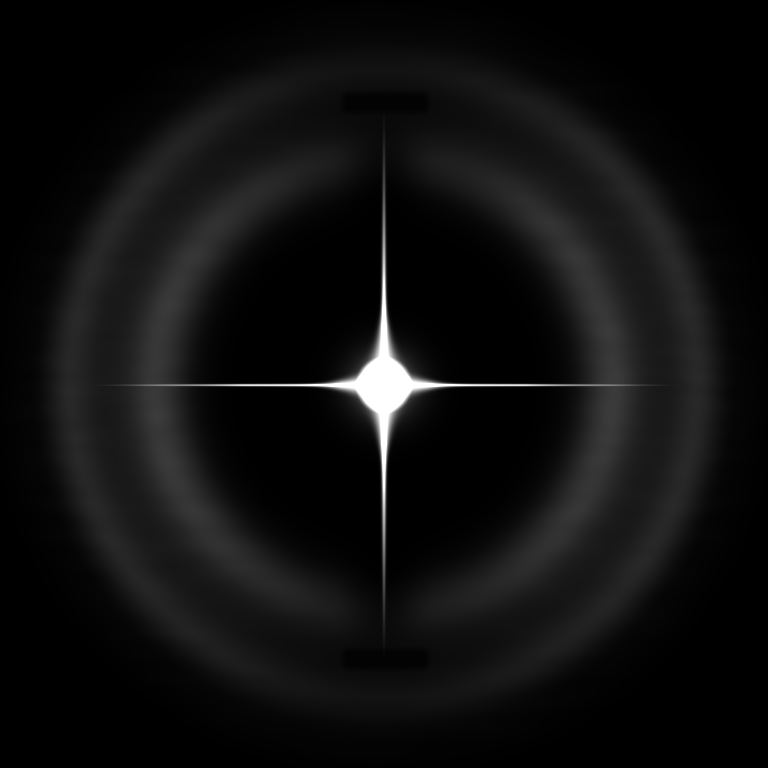
Reproduce this background procedurally as a Shadertoy shader.

```glsl
// A white four-pointed star inside two soft grey rings on black.

const vec2 STAR_CENTER = vec2(0.5, 0.4985);
const vec2 RING_CENTER = vec2(0.5, 0.5);

vec2 hashGradient(vec2 cell) {
    float angle = 6.2832 * fract(sin(dot(cell, vec2(127.1, 311.7))) * 43758.5);
    return vec2(cos(angle), sin(angle));
}

// Gradient noise, roughly -0.7 to 0.7
float gradientNoise(vec2 p) {
    vec2 cell = floor(p), f = fract(p);
    vec2 u = f * f * f * (f * (f * 6.0 - 15.0) + 10.0);
    vec2 e = vec2(1.0, 0.0);
    float a = dot(hashGradient(cell), f);
    float b = dot(hashGradient(cell + e.xy), f - e.xy);
    float c = dot(hashGradient(cell + e.yx), f - e.yx);
    float d = dot(hashGradient(cell + e.xx), f - e.xx);
    return mix(mix(a, b, u.x), mix(c, d, u.x), u.y);
}

float gaussian(float x, float width) {
    return exp(-x * x / (width * width));
}

float roundedBox(vec2 p, vec2 halfSize, float radius) {
    vec2 q = abs(p) - halfSize + radius;
    return length(max(q, 0.0)) + min(max(q.x, q.y), 0.0) - radius;
}

// Two rings that are brightest at the sides and dim toward the vertical axis
float ringGlow(vec2 p) {
    float r = length(p);
    float side = abs(p.x) / max(r, 0.001);
    float notch = mix(0.15, 1.0, smoothstep(0.0, 0.07, abs(p.x)));

    float innerWidth = r < 0.293 ? 0.045 : 0.036;
    float inner = 0.145 * gaussian(r - 0.293, innerWidth) * mix(0.38, 1.0, side) * notch;

    float edge = 1.0 - smoothstep(0.405, 0.462, r);
    float plateau = 0.092 * smoothstep(0.24, 0.315, r) * edge;
    float outer = 0.048 * gaussian(r - 0.408, 0.026);
    float band = (plateau + outer) * mix(0.38, 1.0, smoothstep(0.0, 0.95, side));

    float ribs = 1.0 + 0.09 * gradientNoise(p * vec2(12.0, 45.0));
    return (inner + band) * ribs;
}

// Faint streaked haze around the rings
float outerHaze(vec2 p) {
    float r = length(p);
    float streaks = 1.0 + 0.5 * gradientNoise(p * vec2(7.0, 48.0));
    float envelope = smoothstep(0.36, 0.44, r) * (1.0 - smoothstep(0.43, 0.53, r));
    return 0.023 * envelope * streaks;
}

// Dark bars where the outer ring crosses the vertical axis
float barShade(vec2 p) {
    vec2 q = vec2(p.x - 0.002, abs(p.y - 0.004) - 0.362);
    float d = roundedBox(q, vec2(0.056, 0.013), 0.008);
    return mix(0.3, 1.0, smoothstep(-0.006, 0.006, d));
}

// A tapering ray plus a soft skirt that widens near the core
float ray(float along, float across, float reach, float width, float fade,
          float skirtWidth, float skirtLength) {
    float remaining = clamp(1.0 - along / reach, 0.0, 1.0);
    float taper = width * mix(0.45, 1.0, remaining);
    float line = gaussian(across, taper) * min(1.0, fade * pow(remaining, 1.5));
    float skirt = skirtWidth * exp(-along / skirtLength);
    return line + gaussian(across, skirt + 0.0004) * smoothstep(0.0004, 0.006, skirt);
}

float star(vec2 p) {
    vec2 a = abs(p);
    float core = 1.0 - smoothstep(0.028, 0.039, length(p));
    float vertical = ray(a.y, a.x, 0.365, 0.0033, 1.9, 0.030, 0.045);
    float horizontal = ray(a.x, a.y, 0.39, 0.0019, 2.6, 0.027, 0.036);
    float halo = 0.3 * gaussian(length(p), 0.045);
    return core + max(vertical, horizontal) + halo;
}

void mainImage(out vec4 fragColor, in vec2 fragCoord) {
    float scale = min(iResolution.x, iResolution.y);
    vec2 uv = (fragCoord - 0.5 * iResolution.xy) / scale + 0.5;
    vec2 ringPoint = uv - RING_CENTER;

    float light = (ringGlow(ringPoint) + outerHaze(ringPoint)) * barShade(ringPoint);
    light += star(uv - STAR_CENTER);
    fragColor = vec4(vec3(clamp(light, 0.0, 1.0)), 1.0);
}
```
